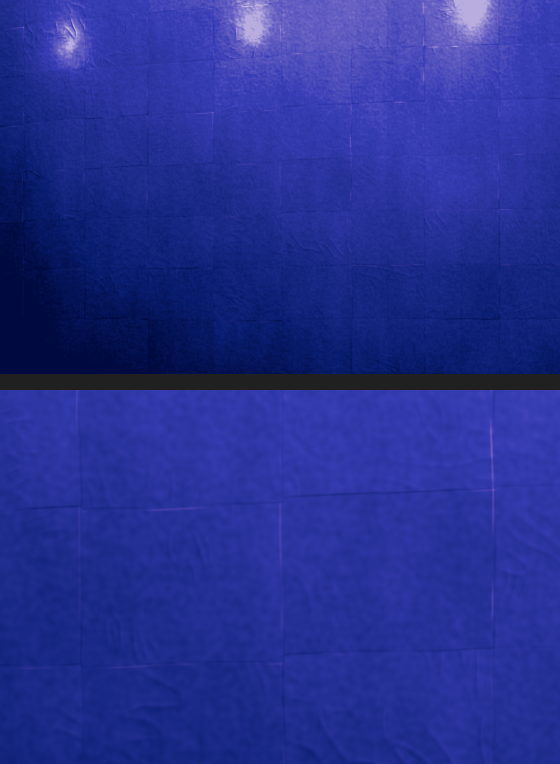
Top: the whole. Bottom: its middle third, enlarged.
Give the GLSL for this texture, as a Shadertoy shader.

```glsl
// Wall of glossy ultramarine sheets with worn seams, crinkles and three lamp reflections.

vec2 hash2(vec2 p) {
    vec3 q = fract(p.xyx * vec3(0.1031, 0.1030, 0.0973));
    q += dot(q, q.yzx + 33.33);
    return fract((q.xx + q.yz) * q.zy);
}

float cornerSlope(vec2 corner, vec2 offset) {
    float angle = 6.2832 * hash2(corner).x;
    return dot(vec2(cos(angle), sin(angle)), offset);
}

float gradientNoise(vec2 p) {
    vec2 i = floor(p), f = fract(p), e = vec2(1.0, 0.0);
    vec2 s = f * f * f * (f * (f * 6.0 - 15.0) + 10.0);
    return mix(mix(cornerSlope(i, f), cornerSlope(i + e, f - e), s.x),
               mix(cornerSlope(i + e.yx, f - e.yx), cornerSlope(i + 1.0, f - 1.0), s.x), s.y);
}

// Height of the sheet: short crinkles in two sizes, turned differently on each one, plus grain
float relief(vec2 p, vec2 sheet) {
    vec2 seed = hash2(sheet + 20.0);
    float height = 0.35 * gradientNoise(p * 50.0) + 0.25 * gradientNoise(p * 120.0);
    vec2 q = p + 0.02 * vec2(gradientNoise(p * 14.0), gradientNoise(p * 14.0 + 40.0));
    for (int i = 0; i < 2; i++) {
        float size = 1.0 + 0.8 * float(i);
        float a = 6.2832 * seed.x + 1.1 * float(i);
        vec2 turned = mat2(cos(a), sin(a), -sin(a), cos(a)) * q;
        float fold = gradientNoise(turned * vec2(14.0, 36.0) * size + seed * 50.0);
        float patches = smoothstep(0.0, 0.4, gradientNoise(p * 9.0 * size + seed * 20.0));
        height += exp(-9.0 * abs(fold)) * patches * (0.25 + 0.8 * seed.y) / size;
    }
    return height;
}

float line(float d, float halfWidth) {
    float px = 1.0 / iResolution.y;
    return 1.0 - smoothstep(halfWidth - px, halfWidth + px, abs(d));
}

// Blue ramp from deep shade to pale glare
vec3 paint(float light) {
    vec3 ramp[6] = vec3[](vec3(0.0, 0.04, 0.25), vec3(0.035, 0.115, 0.44), vec3(0.13, 0.18, 0.57),
                          vec3(0.22, 0.24, 0.71), vec3(0.42, 0.39, 0.77), vec3(0.72, 0.68, 0.87));
    vec3 color = ramp[0];
    for (int i = 1; i < 6; i++)
        color = mix(color, ramp[i], clamp((light - 0.08) / 0.25 - float(i - 1), 0.0, 1.0));
    return color;
}

void mainImage(out vec4 fragColor, in vec2 fragCoord) {
    vec2 uv = fragCoord / iResolution.xy;
    vec2 p = fragCoord / iResolution.y;

    // Grid in mild perspective: columns widen and rows grow to the right
    vec2 wobble = 0.003 * vec2(gradientNoise(p * 10.0), gradientNoise(p * 10.0 + 30.0));
    float root = sqrt(0.01132 + 0.0085 * (uv.x + wobble.x - 0.043));
    float rowHeight = mix(0.1297, 0.1475, 1.0 - pow(1.0 - uv.x, 1.6));
    vec2 size = vec2(root * iResolution.x / iResolution.y, rowHeight);
    vec2 cell = vec2((root - 0.1064) / 0.00425, (uv.y + wobble.y - 0.146) / rowHeight);
    cell.y += 0.05 * (hash2(vec2(floor(cell.x) + 9.0, 3.0)).x - 0.5);
    vec2 sheet = floor(cell);
    vec2 seam = floor(cell + 0.5);
    vec2 gap = (cell - seam) * size;

    // Room light: dim lower left, bright top
    float light = 0.74 * uv.y * (1.25 - 0.25 * uv.y) + 0.34 * smoothstep(-0.1, 0.75, uv.x) - 0.05;
    light -= 0.16 * (1.0 - smoothstep(0.0, 0.15, uv.x)) + 0.2 * smoothstep(0.8, 1.0, uv.x) * uv.y;

    // Tone differences between sheets, blotches and vertical streaks
    light += 0.06 * (hash2(sheet + 50.0).x - 0.5) + 0.09 * gradientNoise(p * 5.0);
    light += 0.06 * gradientNoise(p * vec2(26.0, 9.0));

    // Lamp reflections
    vec2 lamps[3] = vec2[](vec2(0.186, 0.885), vec2(0.675, 0.93), vec2(1.265, 0.98));
    float glare = 0.0;
    float streaks = 1.0 + 0.7 * gradientNoise(p * vec2(45.0, 25.0));
    for (int i = 0; i < 3; i++) {
        vec2 d = (p - lamps[i]) / vec2(0.042, 0.062);
        float halo = exp(-0.5 * length(d));
        glare += halo;
        light += 0.24 * halo + 0.36 * exp(-dot(d, d)) * streaks;
    }

    // Crinkles lit from the top, pigment grain
    float slope = relief(p, sheet) - relief(p + vec2(0.0025, 0.0035), sheet);
    light += slope * (0.12 + 0.3 * glare);
    light += 0.07 * gradientNoise(p * 135.0) + 0.05 * gradientNoise(p * vec2(60.0, 75.0) + 9.0);

    // Seams: broken dark line with a pale worn edge
    float scuff = 0.0;
    for (int i = 0; i < 2; i++) {
        vec2 segment = i == 0 ? vec2(seam.x, sheet.y) : vec2(sheet.x, seam.y) + 70.0;
        vec2 wear = hash2(segment + 15.0);
        float broken = gradientNoise(p * 22.0 + segment * 7.0);
        float depth = 0.05 + 0.17 * wear.x * wear.x;
        light -= depth * smoothstep(-0.35, 0.25, broken) * line(gap[i], 0.0011);
        scuff += wear.y * smoothstep(0.0, 0.4, -broken) * line(gap[i] + 0.0025, 0.001);
    }
    light += 0.28 * scuff * uv.y;

    // Faint middle joints in the right-hand columns
    float joint = (fract(cell.x) - 0.5) * size.x;
    float split = step(4.5, sheet.x) * hash2(sheet + 33.0).y;
    light -= split * (0.08 * line(joint, 0.001) + 0.03 * smoothstep(-0.002, 0.002, joint));

    vec3 color = paint(light) + vec3(0.08, 0.02, 0.0) * scuff;
    fragColor = vec4(clamp(color, 0.0, 1.0), 1.0);
}
```
